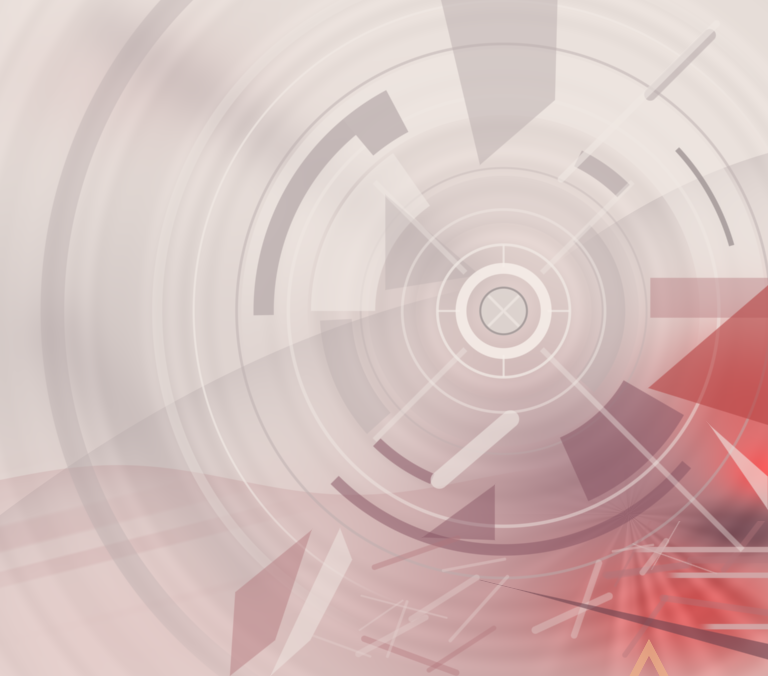
Write a WebGL 1 fragment shader that draws this background.

```glsl
precision highp float;
uniform vec2 u_resolution;

const vec3 light = vec3(.94, .91, .89);
const vec3 grey = vec3(.73, .68, .68);
const vec3 plum = vec3(.52, .32, .38);
const vec3 rose = vec3(.7, .46, .48);
const vec3 red = vec3(.84, .31, .31);
vec3 color = vec3(.91, .875, .855);
vec2 p;
float r, angle;

float hash(float n) { return fract(sin(n * 12.99) * 43758.5); }

float noise(float x) {
  float f = fract(x);
  return mix(hash(floor(x)), hash(floor(x) + 1.), f * f * (3. - 2. * f));
}

void lay(vec3 tint, float amount) { color = mix(color, tint, amount); }

float fill(float d) {
  float aa = 1. / u_resolution.y;
  return 1. - smoothstep(-aa, aa, d);
}

float blob(vec2 center, vec2 size) {
  vec2 d = (p - center) / size;
  return exp(-dot(d, d));
}

float band(float x, float lo, float hi) { return fill(max(lo - x, x - hi)); }

float ring(float lo, float hi) { return band(r, lo, hi); }

// Ring cut between two angles in degrees
float arc(float r0, float r1, float a0, float a1) {
  float turn = abs(mod(angle - .5 * (a0 + a1) + 180., 360.) - 180.);
  return ring(r0, r1) * fill(radians(turn - .5 * (a1 - a0)) * r);
}

float segment(vec2 a, vec2 b) {
  vec2 e = b - a;
  return length(p - a - e * clamp(dot(p - a, e) / dot(e, e), 0., 1.));
}

float edge(vec2 a, vec2 b) {
  vec2 e = b - a;
  return dot(p - a, vec2(e.y, -e.x)) / length(e);
}

// Corners run counter-clockwise
float tri(vec2 a, vec2 b, vec2 c) {
  return fill(max(edge(a, b), max(edge(b, c), edge(c, a))));
}

float quad(vec2 a, vec2 b, vec2 c, vec2 d) {
  return fill(max(max(edge(a, b), edge(b, c)), max(edge(c, d), edge(d, a))));
}

void main() {
  p = gl_FragCoord.xy / u_resolution.y;
  vec2 q = p - vec2(.745, .54);
  r = length(q);
  angle = degrees(atan(q.y, q.x));

  // Soft colour fields
  lay(grey, .4 * blob(vec2(.08, .48), vec2(.36, .25)));
  lay(vec3(.88, .78, .77), .85 * blob(vec2(.2, .06), vec2(.45, .22)));
  lay(rose, .14 * blob(vec2(.2, .88), vec2(.2, .1)));
  lay(rose, .2 * blob(vec2(.74, .46), vec2(.25)));
  lay(rose, .55 * blob(vec2(.76, .08), vec2(.3, .2)));
  lay(plum, .6 * blob(vec2(.93, .28), vec2(.23, .15)));
  lay(red, .75 * blob(vec2(1.11, .4), vec2(.13, .12)));
  lay(red, .9 * blob(vec2(1.03, .1), vec2(.19, .11)));
  lay(red * 1.15, blob(vec2(1.13, .3), vec2(.06, .05)));
  lay(plum * .75, .8 * blob(vec2(1.1, .215), vec2(.1, .045)));

  // Smoky shadows and a fan of facets
  lay(grey, .4 * exp(-pow(segment(vec2(.09, .5), vec2(.37, .16)) / .055, 2.)));
  lay(grey, .35 * exp(-pow(segment(vec2(.17, .95), vec2(.68, .6)) / .05, 2.)));
  float fan = noise(degrees(atan(p.y - .24, p.x - .93)) * .16);
  color += .16 * (fan - .5) * blob(vec2(1., .1), vec2(.2, .12));

  // Folded sheets
  float x = p.x - .76;
  float crest = x < -.06 ? .238 + (.75 - .385 * p.x) * p.x : .56 + (.85 - .75 * x) * x;
  float below = crest - p.y;
  lay(grey, .38 * smoothstep(.03, .2, abs(x)) * fill(-below) * exp(-max(below, 0.) / .08));
  float wave = .29 + .022 * sin(p.x * 9.) - p.y;
  lay(rose, .2 * fill(-wave) * exp(-max(wave, 0.) / .07) * (1. - smoothstep(.6, .9, p.x)));
  float stripe = smoothstep(.45, .7, noise((p.y - .25 * p.x) * 42.));
  lay(rose, .15 * stripe * blob(vec2(.1, .19), vec2(.3, .08)));

  // Concentric rings
  color += .04 * (noise(r * 55.) - .5);
  float side = smoothstep(-.35, .25, q.y - q.x);
  lay(grey, side * .4 * ring(.65, .685));
  lay(light, side * (.35 * ring(.505, .52) + .75 * ring(.457, .46)));
  lay(light, .5 * ring(.29, .388) * smoothstep(-.1, .15, q.y));
  lay(grey, .5 * ring(.393, .397) + .35 * ring(.21, .213) + .12 * ring(.13, .2));
  lay(light, .5 * ring(.316, .321));
  lay(plum, .5 * arc(.345, .362, 225., 320.));
  lay(light, .6 * arc(.19, .285, 125., 180.));

  // Machined arc segments
  lay(grey, .8 * arc(.34, .37, 130., 181.) + .75 * arc(.3, .37, 118., 130.));
  lay(grey, .4 * arc(.225, .272, 183., 222.) + .4 * arc(.145, .18, -42., 45.));
  lay(plum, .5 * arc(.262, .278, 226., 247.) + .5 * arc(.205, .308, -66., -30.));
  lay(grey, .75 * arc(.238, .264, 45., 64.));
  lay(grey * .85, .8 * arc(.347, .355, 16., 43.));

  // Angular plates
  lay(grey, .5 * quad(vec2(.65, 1.01), vec2(.71, .756), vec2(.821, .852), vec2(.825, 1.01)));
  lay(grey, .4 * tri(vec2(.57, .712), vec2(.57, .571), vec2(.71, .593)));
  lay(rose, .4 * band(p.x, .962, 2.) * band(p.y, .53, .589));
  lay(red * .85, .6 * tri(vec2(.959, .426), vec2(1.15, .367), vec2(1.15, .59)));
  lay(light, .6 * tri(vec2(1.05, .371), vec2(1.136, .246), vec2(1.136, .295)));
  lay(plum, .45 * tri(vec2(.625, .205), vec2(.732, .201), vec2(.732, .283)));
  lay(rose, .45 * quad(vec2(.461, .216), vec2(.348, .124), vec2(.34, 0.), vec2(.407, .053)));
  lay(light, .5 * quad(vec2(.503, .219), vec2(.4, 0.), vec2(.459, .053), vec2(.521, .172)));
  lay(light, .6 * fill(segment(vec2(.65, .29), vec2(.755, .38)) - .013));
  lay(grey, .6 * fill(segment(vec2(.962, .86), vec2(1.05, .948)) - .009));
  lay(light, .6 * fill(segment(vec2(.83, .735), vec2(1.06, .965)) - .005));

  // Shards and strips along the lower edge
  for (int i = 0; i < 24; i++) {
    float k = float(i);
    vec2 a = vec2(.42 + .7 * hash(k + 1.), .2 * hash(k + 31.));
    float tilt = 1.7 * hash(k + 61.) - .4;
    vec2 b = a + (.05 + .11 * hash(k + 91.)) * vec2(cos(tilt), sin(tilt));
    vec3 tint = mix(rose, light, .8 * step(.45, hash(k + 7.)));
    lay(tint, .4 * fill(segment(a, b) - .006 * hash(k + 17.)) * step(p.y, .23));
  }
  lay(plum * .8, .6 * fill(segment(vec2(.71, .142), vec2(1.14, .035)) - .03 * max(x, 0.)));
  for (int i = 0; i < 3; i++) {
    float k = float(i);
    float y = .187 - .019 * k * (k + 1.);
    lay(mix(light, rose, .5), .8 * fill(abs(p.y - y) - .004) * smoothstep(0., .03, p.x - .93 - .05 * k));
  }
  lay(vec3(.93, .7, .53), .7 * band(p.y + 1.9 * abs(p.x - .96), .03, .055));

  // Diagonal spokes and bright hub
  float spoke = min(abs(q.x - q.y), abs(q.x + q.y)) * .7;
  float reach = q.x > 0. && q.y < 0. ? .5 : .27;
  lay(light, .4 * fill(spoke - .004) * ring(.08, reach));
  lay(light, .5 * ring(.148, .152) + .8 * ring(.096, .1));
  lay(light, .8 * fill(min(abs(q.x), abs(q.y)) - .0015) * ring(.065, .098));
  lay(light * 1.03, .85 * ring(.055, .071));
  lay(light * .92, .8 * fill(r - .036));
  lay(light, .7 * fill(spoke - .002) * fill(r - .032));
  lay(grey * .83, .8 * ring(.033, .036));
  gl_FragColor = vec4(color, 1.);
}
```
